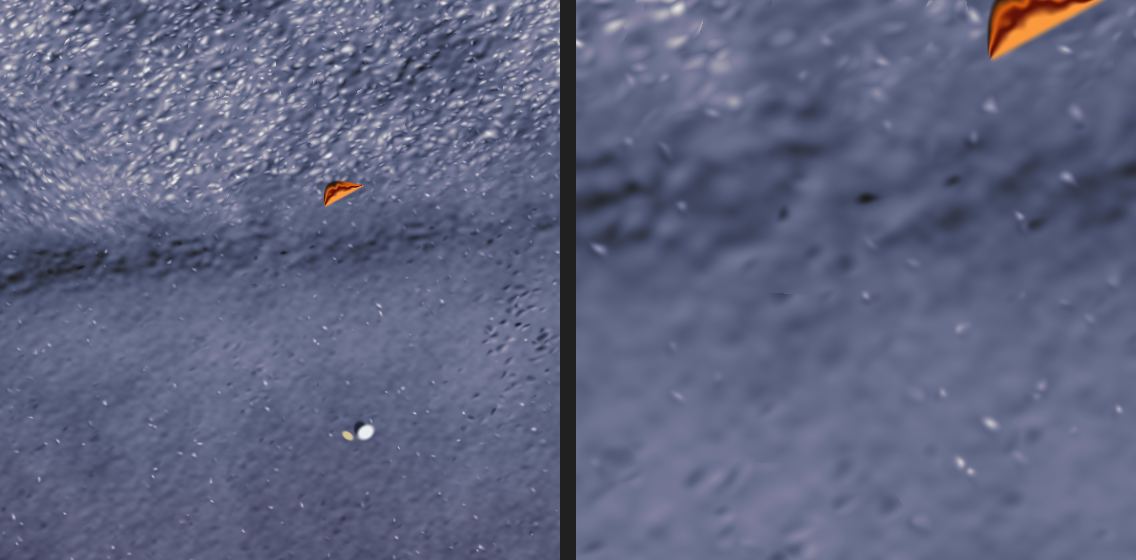
Left, the full canvas; right, a detail of the centre.
Reproduce this texture procedurally as a WebGL 1 fragment shader.

```glsl
precision highp float;
// Blue-grey wet sand with a bank of shell grit, a dark wash line, a leaf and pebbles.
uniform vec2 u_resolution;

float hash(vec2 p) {
  return fract(sin(dot(p, vec2(127.1, 311.7))) * 43758.5453);
}

float noise(vec2 p) {
  vec2 i = floor(p), f = fract(p);
  f = f * f * (3.0 - 2.0 * f);
  return mix(mix(hash(i), hash(i + vec2(1, 0)), f.x),
             mix(hash(i + vec2(0, 1)), hash(i + vec2(1, 1)), f.x), f.y);
}

float fbm(vec2 p) {
  float sum = 0.0, gain = 0.5;
  for (int i = 0; i < 4; i++) {
    sum += gain * noise(p);
    p = p * 2.03 + 17.3;
    gain *= 0.5;
  }
  return sum;
}

vec2 turn(vec2 p, float a) {
  return vec2(cos(a) * p.x + sin(a) * p.y, cos(a) * p.y - sin(a) * p.x);
}

// Side-lit bumps, about -0.5 to 0.5
float relief(vec2 p) {
  return noise(p) - noise(p + vec2(0.25, -0.75));
}

// Scattered soft chips: x is the lit body, y is the shadow beneath
vec2 chips(vec2 p, float share) {
  vec2 result = vec2(0.0);
  p += 0.5 * vec2(noise(p * 1.1), noise(p * 1.1 + 40.0)) - 0.25;
  vec2 cell = floor(p);
  for (int j = -1; j <= 1; j++) {
    for (int i = -1; i <= 1; i++) {
      vec2 id = cell + vec2(i, j);
      float present = step(hash(id + 5.2), share);
      vec2 d = p - id - 0.2 - 0.6 * vec2(hash(id + 1.7), hash(id + 9.1));
      d = turn(d, 1.6 * hash(id + 3.3) - 0.8) * vec2(1.0, 1.15);
      float size = mix(0.40, 0.74, hash(id + 7.9));
      float bright = present * mix(0.3, 1.0, hash(id + 2.6));
      result.x = max(result.x, bright * (1.0 - smoothstep(0.0, size, length(d))));
      result.y = max(result.y, present * (1.0 - smoothstep(0.0, size, length(d + vec2(-0.15, 0.45)))));
    }
  }
  return result;
}

// Brightness of coarse grit whose grains run along the given angle
float grit(vec2 uv, float angle, float share) {
  vec2 p = turn(uv, angle) + 0.006 * vec2(noise(uv * 30.0), noise(uv * 30.0 + 9.0));
  vec2 large = chips(p * vec2(44.0, 64.0), share);
  vec2 small = chips(p * vec2(62.0, 92.0) + 31.0, share * 1.2);
  float bumps = 0.27 * relief(p * vec2(52.0, 88.0)) + 0.10 * relief(p * vec2(75.0, 120.0));
  bumps = max(bumps, 0.65 * bumps);
  return bumps + 0.47 * max(large.x, 0.85 * small.x) - 0.08 * max(large.y, small.y);
}

vec3 sandColor(float l) {
  float cool = smoothstep(0.08, 0.30, l);
  float green = 0.03 * cool * (1.0 - smoothstep(0.40, 0.50, l));
  float blue = 0.145 * cool * (1.0 - 0.68 * smoothstep(0.38, 0.70, l));
  return vec3(l, l + green, l + blue);
}

float blob(vec2 p, vec2 radius) {
  return 1.0 - smoothstep(0.6, 1.2, length(p / radius));
}

float glow(vec2 d, float radius) {
  return exp(-dot(d, d) / (radius * radius));
}

void main() {
  vec2 uv = gl_FragCoord.xy / u_resolution;
  float cloud = fbm(uv * 5.0) - 0.47;
  float patchy = fbm(uv * 13.0 + 8.0) - 0.47;

  // Regions: wash line, grit bank above it, cross-lying grit at the left
  float above = uv.y - (0.50 + 0.11 * uv.x + 0.012 * sin(uv.x * 7.0)) + 0.05 * patchy;
  float bank = smoothstep(0.02, 0.15 + 0.04 * uv.x, above + 0.10 * cloud);
  float left = 1.0 - smoothstep(-0.10, 0.08, uv.y - 0.87 + 0.85 * uv.x + 0.2 * patchy);
  float share = 0.42 + 0.8 * patchy + 0.4 * cloud;

  // Smooth sand
  vec2 p = turn(uv, 0.45);
  float l = 0.361 + 0.13 * cloud + 0.10 * patchy;
  l += 0.035 * exp(-pow((uv.y - 0.39) / 0.08, 2.0)) - 0.02 * smoothstep(0.33, 0.15, uv.y);
  l += 0.06 * relief(p * vec2(58.0, 80.0)) + 0.035 * relief(uv * vec2(105.0, 120.0));
  l += 0.03 * (noise(turn(uv, -0.8) * vec2(50.0, 110.0)) - 0.5);
  vec2 specks = chips(turn(uv, -0.6) * vec2(68.0, 84.0), 0.07);
  l += 0.42 * specks.x * specks.x - 0.03 * specks.y;

  // Dark pits, gathered in loose groups
  float pitted = glow(uv - vec2(0.93, 0.41), 0.09) + 0.4 * glow(uv - vec2(0.45, 0.32), 0.08)
               + 0.5 * glow(uv - vec2(0.86, 0.26), 0.055);
  vec2 pits = chips(p * vec2(50.0, 72.0) + 70.0, 0.10 + 0.4 * pitted);
  l += ((0.02 + 0.15 * pitted) * pits.y - (0.08 + 0.22 * pitted) * pits.x) * (1.0 - bank);

  // Wash line, darker and wider at the left
  float wash = exp(-pow(above / mix(0.05, 0.034, uv.x), 2.0));
  l -= wash * mix(0.135, 0.07, smoothstep(0.25, 0.6, uv.x));
  vec2 ripple = turn(uv, 0.25) + 0.012 * vec2(noise(uv * 25.0), noise(uv * 25.0 + 5.0));
  l += wash * (0.15 * relief(ripple * vec2(58.0, 82.0)) - 0.08 * pits.x);

  // Grit bank
  float grains = mix(grit(uv, 0.45, share), 0.85 * grit(uv, -0.7, share), left);
  l += bank * (grains + 0.03 + 0.16 * cloud + 0.10 * patchy);
  vec3 color = sandColor(clamp(l, 0.10, 0.9));
  color += vec3(0.012, -0.006, -0.010) * smoothstep(0.3, 0.0, uv.y + 0.3 * cloud);
  color += bank * smoothstep(0.45, 0.8, l) * vec3(0.02, 0.015, -0.02) * noise(uv * 40.0);

  // Two pebbles with a shadow between them
  color = mix(color, vec3(0.10, 0.11, 0.18), 0.9 * blob(uv - vec2(0.643, 0.234), vec2(0.012, 0.015)));
  color = mix(color, vec3(0.92, 0.93, 0.95), blob(turn(uv - vec2(0.653, 0.228), 0.6), vec2(0.017, 0.013)));
  color = mix(color, vec3(0.83, 0.76, 0.58), blob(turn(uv - vec2(0.621, 0.222), -0.6), vec2(0.012, 0.007)));

  // Folded leaf: a half lens, dark at the back and orange along the rim
  vec2 q = turn(uv - vec2(0.615, 0.650), 0.5);
  float u = q.x / 0.041;
  float height = 0.031 * max(0.0, 1.0 - u * u) * (1.0 - 0.6 * u);
  float leaf = smoothstep(-0.003, 0.002, q.y) * (1.0 - smoothstep(-0.003, 0.002, q.y - height));
  leaf *= 1.0 - smoothstep(0.9, 1.0, abs(u));
  float across = q.y / max(height, 0.004) + 0.25 * (noise(q * 150.0) - 0.5);
  vec3 leafColor = mix(vec3(0.98, 0.60, 0.24), vec3(0.38, 0.07, 0.03), smoothstep(0.15, 0.42, across));
  leafColor = mix(leafColor, vec3(0.85, 0.37, 0.06), smoothstep(0.45, 0.65, across));
  leafColor = mix(leafColor, vec3(0.16, 0.10, 0.08), smoothstep(0.6, 0.9, across) * (1.0 - smoothstep(-0.1, 0.5, u)));
  gl_FragColor = vec4(mix(color, leafColor, leaf), 1.0);
}
```
